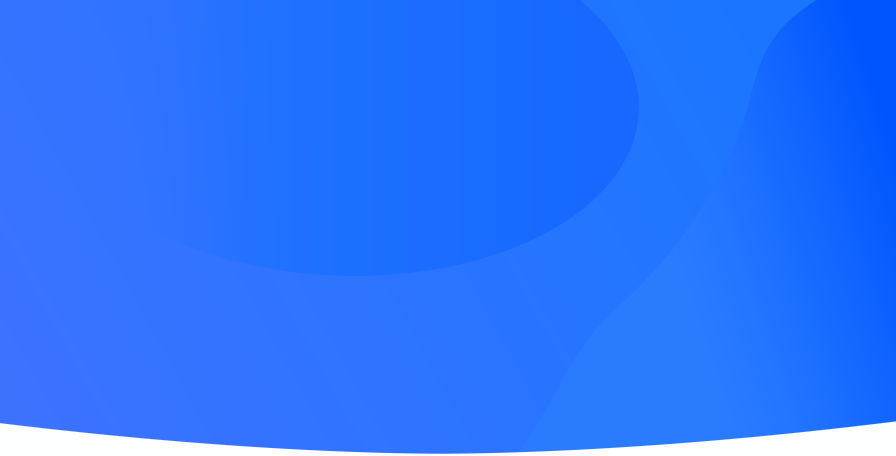
A Shadertoy shader for this background:

```glsl
// Cubic through two edge points a and b, each given as (height, x, slope)
float hermite(vec3 a, vec3 b, float v) {
    float span = b.x - a.x;
    float t = (v - a.x) / span;
    float s = 1.0 - t;
    return s * s * ((1.0 + 2.0 * t) * a.y + t * span * a.z)
         + t * t * ((3.0 - 2.0 * t) * b.y - s * span * b.z);
}

// Horizontal position of the wavy right-hand edge at height v
float waveEdge(float v) {
    vec3 low = vec3(0.328, 0.690, 0.56);
    vec3 high = vec3(0.756, 0.833, 0.163);
    if (v < low.x) return hermite(vec3(0.0, 0.574, 0.44), low, v);
    if (v < high.x) return hermite(low, high, v);
    return hermite(high, vec3(1.0, 0.911, 0.81), v);
}

// Antialiased coverage, one where d is positive
float coverage(float d) {
    return clamp(0.5 + d / max(fwidth(d), 1e-5), 0.0, 1.0);
}

void mainImage(out vec4 fragColor, in vec2 fragCoord) {
    vec2 uv = fragCoord / iResolution.xy;

    // Base gradient, violet blue to clear blue
    float baseBlend = clamp(uv.x * 0.9 + uv.y * 0.25, 0.0, 1.0);
    vec3 color = mix(vec3(0.240, 0.447, 1.0), vec3(0.104, 0.463, 1.0), baseBlend);

    // Slightly skewed ellipse that fades out to the left
    vec2 q = (uv - vec2(0.380, 0.784)) / vec2(0.333, 0.389);
    float ellipse = coverage(0.9975 - dot(q, q) - 0.1 * q.x * q.y);
    vec3 ellipseColor = mix(vec3(0.118, 0.440, 1.0), vec3(0.092, 0.408, 1.0),
                            smoothstep(0.3, 0.7, uv.x));
    color = mix(color, ellipseColor, ellipse * smoothstep(0.12, 0.38, uv.x));

    // Right-hand wave, darkening toward the upper right
    float wave = coverage(uv.x - waveEdge(uv.y));
    float shade = clamp(uv.x * 3.48 + uv.y * 0.576 - 2.86, 0.0, 1.0);
    vec3 waveColor = mix(vec3(0.167, 0.482, 1.0), vec3(0.0, 0.335, 1.0), pow(shade, 1.3));
    color = mix(color, waveColor, wave);

    // White area below the curved lower border
    float border = 0.005 + 0.069 * pow(abs(uv.x - 0.492) / 0.5, 1.75);
    color = mix(vec3(0.995, 1.0, 1.0), color, coverage(uv.y - border));

    fragColor = vec4(color, 1.0);
}
```
